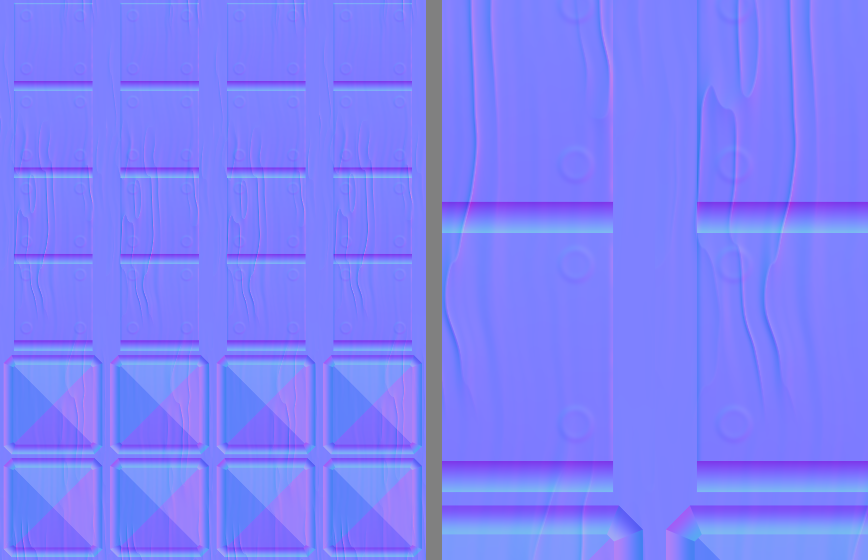
Left: the whole. Right: its middle third, enlarged.
Give the GLSL for this texture map, as a WebGL 1 fragment shader.

```glsl
precision highp float;
// Tangent-space normal map: four columns of bolted wooden panels above two rows of framed pyramids.

uniform vec2 u_resolution;

// Lengths are in column widths.
const vec2 CANVAS = vec2(4.0, 5.242);
const vec2 BASE_TILT = vec2(-0.015, 0.015);

const float PANEL_ROWS = 4.0;
const float PANEL_BASE = 1.959;
const float PANEL_TOP = 5.215;
const float PANEL_PITCH = 0.809;
const float PANEL_HALF = 0.369;
const float GROOVE = 0.097;
const float EDGE_WIDTH = 0.011;
const vec2 BOLT_OFFSET = vec2(0.2525, 0.249);
const float BOLT_MID = 0.461;
const float BOLT_RADIUS = 0.052;

const float PYRAMID_ROWS = 2.0;
const float PYRAMID_PITCH = 0.9625;
const float PYRAMID_BASE = 0.491;
const float PYRAMID_HALF = 0.464;
const float CHAMFER = 0.075;
const float FRAME = 0.09;
const vec2 PYRAMID_SLOPE = vec2(0.23, 0.17);

const float GRAIN_STRENGTH = 0.0042;
const float GRAIN_STEP = 0.008;

float hash(vec2 p) {
  return fract(sin(dot(p, vec2(127.1, 311.7))) * 43758.5453);
}

float noise(vec2 p) {
  vec2 i = floor(p);
  vec2 f = fract(p);
  f = f * f * (3.0 - 2.0 * f);
  return mix(mix(hash(i), hash(i + vec2(1.0, 0.0)), f.x),
             mix(hash(i + vec2(0.0, 1.0)), hash(i + vec2(1.0, 1.0)), f.x), f.y);
}

float ridge(float d, float width) {
  return exp(-d * d / (width * width));
}

// Height of upright wood fibres, with patches of deeper cracks.
float grainHeight(vec2 p) {
  float x = p.x + 0.07 * noise(p * vec2(3.0, 2.2)) + 0.018 * noise(p * vec2(9.0, 8.0));
  float fibre = noise(vec2(x * 30.0, p.y * 1.6));
  float crack = 1.0 - abs(2.0 * noise(vec2(x * 17.0, p.y * 2.3) + 31.0) - 1.0);
  float patches = smoothstep(0.45, 0.8, noise(p * vec2(4.5, 1.1) + 7.0));
  return 0.3 * fibre + patches * (0.35 * fibre + 1.1 * crack * crack * crack);
}

vec2 grainSlope(vec2 p) {
  float h = grainHeight(p);
  vec2 rise = vec2(grainHeight(p + vec2(GRAIN_STEP, 0.0)),
                   grainHeight(p + vec2(0.0, GRAIN_STEP))) - h;
  return -rise / GRAIN_STEP * GRAIN_STRENGTH;
}

// Raised panels with thin side bevels, four bolts and a rounded groove below each.
vec2 panelSlope(vec2 p, float pixel) {
  float x = p.x - 0.5;
  float y = p.y - PANEL_BASE;
  float row = clamp(floor(y / PANEL_PITCH), 0.0, PANEL_ROWS - 1.0);
  float v = y - row * PANEL_PITCH;
  float depth = min(PANEL_HALF - abs(x), min(y, PANEL_TOP - p.y));
  float inside = smoothstep(-0.5 * pixel, 0.5 * pixel, depth);

  vec2 slope = vec2(0.0, mix(-0.07, 0.015, v / PANEL_PITCH));
  vec2 bolt = vec2(abs(x), abs(v - BOLT_MID)) - BOLT_OFFSET;
  float r = length(bolt);
  vec2 outward = bolt * vec2(sign(x), sign(v - BOLT_MID)) / max(r, 0.001);
  slope += outward * (0.09 * ridge(r - BOLT_RADIUS, 0.011)
                    - 0.04 * ridge(r - BOLT_RADIUS + 0.016, 0.01));

  float wear = 0.35 + 0.9 * noise(p * vec2(5.0, 24.0));
  slope.x -= 0.26 * ridge(x + PANEL_HALF, EDGE_WIDTH);
  slope.x += 0.3 * wear * ridge(x - PANEL_HALF, EDGE_WIDTH);
  slope.y += 0.4 * ridge(p.y - PANEL_TOP, EDGE_WIDTH);

  float groove = 1.0 - smoothstep(GROOVE - 0.5 * pixel, GROOVE + 0.5 * pixel, v);
  slope = mix(slope, vec2(0.0, mix(0.46, -0.6, clamp(v / GROOVE, 0.0, 1.0))), groove);
  return slope * inside;
}

// Four-sided pyramid inside a chamfered, hollow frame.
vec2 pyramidSlope(vec2 p, float pixel) {
  float row = clamp(floor((p.y - PYRAMID_BASE) / PYRAMID_PITCH + 0.5), 0.0, PYRAMID_ROWS - 1.0);
  vec2 q = vec2(p.x - 0.498, p.y - PYRAMID_BASE - row * PYRAMID_PITCH);
  vec2 a = abs(q);
  vec2 side = sign(q);
  float square = max(a.x, a.y) - PYRAMID_HALF;
  float corner = (a.x + a.y - 2.0 * PYRAMID_HALF + CHAMFER) * 0.7071;
  float depth = -max(square, corner);

  float xFace = smoothstep(-0.7 * pixel, 0.7 * pixel, a.x - a.y);
  vec2 axis = side * vec2(xFace, 1.0 - xFace);
  vec2 outward = mix(axis, side * 0.7071, smoothstep(-0.5 * pixel, 0.5 * pixel, corner - square));
  vec2 face = axis * PYRAMID_SLOPE * mix(0.85, 1.15, max(a.x, a.y) / PYRAMID_HALF);
  vec2 frame = outward * mix(-0.4, 0.42, smoothstep(0.0, 1.0, depth / FRAME));
  vec2 slope = mix(frame, face, smoothstep(FRAME - 0.5 * pixel, FRAME + 0.7 * pixel, depth));
  return slope * smoothstep(-0.5 * pixel, 0.5 * pixel, depth);
}

void main() {
  vec2 p = gl_FragCoord.xy / u_resolution * CANVAS;
  float pixel = CANVAS.x / u_resolution.x;
  vec2 cell = vec2(fract(p.x), p.y);
  float column = floor(p.x);

  // Wood shifts slightly per column and is calmer on the posts between panels.
  vec2 grain = grainSlope(cell + vec2(0.03, 0.12) * hash(vec2(column, 4.0)));
  float post = smoothstep(0.36, 0.41, abs(cell.x - 0.5));
  vec2 slope = BASE_TILT + grain * mix(1.0, 0.45, post);
  slope += panelSlope(cell, pixel) + pyramidSlope(cell, pixel);

  vec3 normal = vec3(slope, sqrt(max(1.0 - dot(slope, slope), 0.0)));
  gl_FragColor = vec4(normal * 0.5 + 0.5, 1.0);
}
```
